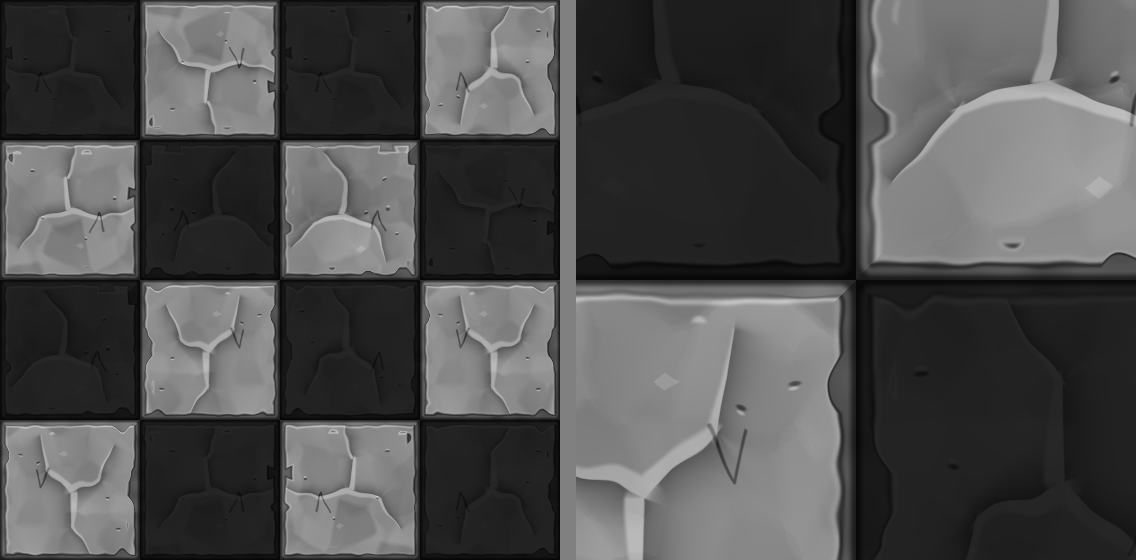
Left: the whole. Right: its middle third, enlarged.
Give the GLSL for this texture, as a Shadertoy shader.

```glsl
// Four by four checkerboard of chipped, bevelled stone tiles in pale and dark grey.

const float TILES = 4.0;
const float VARIANTS = 3.0;
const vec3 PALE_STONE = vec3(0.535);
const vec3 DARK_STONE = vec3(0.13);

vec2 hash22(vec2 p) {
    vec3 q = fract(p.xyx * vec3(0.1031, 0.1030, 0.0973));
    q += dot(q, q.yzx + 33.33);
    return fract((q.xx + q.yz) * q.zy);
}

float noise(vec2 p) {
    vec2 i = floor(p), f = fract(p);
    f = f * f * (3.0 - 2.0 * f);
    float low = mix(hash22(i).x, hash22(i + vec2(1, 0)).x, f.x);
    float high = mix(hash22(i + vec2(0, 1)).x, hash22(i + vec2(1, 1)).x, f.x);
    return mix(low, high, f.y);
}

// Tone of one flat, tilted facet
float facetTone(vec2 id, vec2 r) {
    return hash22(id + 7.3).x - 0.5 + dot(r, hash22(id + 3.1) - 0.5);
}

// Chiselled facets from Voronoi cells, blended at their borders
float facets(vec2 p, float softness) {
    vec2 base = floor(p), id1 = base, id2 = base, r1 = vec2(9.0), r2 = vec2(9.0);
    for (int k = 0; k < 9; k++) {
        vec2 id = base + vec2(k % 3 - 1, k / 3 - 1);
        vec2 r = id + 0.1 + 0.8 * hash22(id) - p;
        if (dot(r, r) < dot(r1, r1)) { r2 = r1; id2 = id1; r1 = r; id1 = id; }
        else if (dot(r, r) < dot(r2, r2)) { r2 = r; id2 = id; }
    }
    float border = dot(0.5 * (r1 + r2), normalize(r2 - r1));
    float own = facetTone(id1, r1), other = facetTone(id2, r2);
    return mix(0.5 * (own + other), own, smoothstep(0.0, softness, border));
}

float segment(vec2 p, vec2 a, vec2 b) {
    vec2 pa = p - a, ba = b - a;
    return length(pa - ba * clamp(dot(pa, ba) / dot(ba, ba), 0.0, 1.0));
}

// Tapered ridge: x is the lit upper side, y the shadow below
vec2 ridge(vec2 p, vec2 a, vec2 b, float startWidth, float endWidth, float px) {
    vec2 pa = p - a, ba = b - a;
    float t = dot(pa, ba) / dot(ba, ba), h = clamp(t, 0.0, 1.0);
    vec2 n = normalize(vec2(-ba.y, ba.x));
    n *= n.y < 0.0 ? -1.0 : 1.0;
    float above = smoothstep(-px, px, dot(pa, n));
    float d = length(pa - ba * h), w = mix(startWidth, endWidth, h);
    float fade = exp(-abs(t - h) * length(ba) / 0.015);
    float lit = 1.0 - smoothstep(w - 0.012, w + px, d);
    return fade * vec2(lit * above, exp(-d / 0.045) * (1.0 - above));
}

// Relative brightness of the worn face
float stoneTone(vec2 p, float seed, float px) {
    vec2 warp = vec2(noise(p * 9.0 + seed), noise(p * 9.0 + seed + 40.0)) - 0.5;
    vec2 q = p + 0.045 * warp;
    float tone = 0.17 * facets(q * 3.3 + seed * 17.0, 0.05);
    tone += 0.10 * facets(q * vec2(6.0, 4.5) + seed * 29.0, 0.12);
    tone += 0.07 * (noise(p * vec2(5.0, 3.0) + seed) - 0.5);

    // Three bent ridges meeting near the middle
    vec2 relief = vec2(0.0), hub = vec2(0.48, 0.5) + 0.08 * (hash22(vec2(seed, 2.0)) - 0.5);
    for (int i = 0; i < 3; i++) {
        vec2 jitter = hash22(vec2(seed + 5.0, float(i))) - 0.5;
        float angle = 0.55 + 2.1 * float(i) + 0.5 * jitter.x;
        float bend = angle + 0.5 * sign(jitter.y) + 0.4 * jitter.y;
        vec2 knee = hub + 0.23 * vec2(cos(angle), sin(angle));
        vec2 tip = knee + 0.25 * vec2(cos(bend), sin(bend));
        relief = max(relief, ridge(q, hub, knee, 0.045, 0.026, px));
        relief = max(relief, ridge(q, knee, tip, 0.026, 0.006, px));
    }
    tone += 0.26 * relief.x - 0.36 * relief.y * (1.0 - relief.x);

    // Small pits with a lit lower lip
    for (int i = 0; i < 4; i++) {
        vec2 r = q - 0.15 - 0.7 * hash22(vec2(float(i) + 11.0, seed));
        tone -= 0.45 * (1.0 - smoothstep(0.004, 0.015, length(r * vec2(0.7, 1.5))));
        tone += 0.3 * (1.0 - smoothstep(0.003, 0.012, length((r + vec2(0.0, 0.013)) * vec2(0.7, 1.5))));
    }

    // Forked scratch and a pale flake
    vec2 fork = vec2(0.70, 0.52);
    float scratch = min(segment(q, fork, fork + vec2(-0.06, 0.12)), segment(q, fork, fork + vec2(0.035, 0.13)));
    tone -= 0.4 * (1.0 - smoothstep(0.001, 0.005 + px, scratch));
    vec2 flake = abs(q - vec2(0.56, 0.77));
    return tone + 0.12 * (1.0 - smoothstep(0.03, 0.034 + px, flake.x + flake.y * 1.3));
}

void mainImage(out vec4 fragColor, in vec2 fragCoord) {
    vec2 grid = fragCoord / iResolution.xy * TILES;
    vec2 cell = floor(grid), p = fract(grid), c = p - 0.5;
    float px = TILES / iResolution.y;
    bool pale = mod(cell.x + cell.y, 2.0) < 0.5;

    // A few stone designs, mirrored at random
    vec2 flipped = mix(p, 1.0 - p, step(0.5, hash22(cell + 21.0)));
    float seed = 1.0 + floor(VARIANTS * hash22(cell + 4.0).y);
    float tone = stoneTone(flipped, seed, px);

    // Rounded outline with a ragged, chipped inner edge
    vec2 b = abs(c) - 0.46;
    float inset = 0.04 - length(max(b, 0.0)) - min(max(b.x, b.y), 0.0);
    float chip = 0.045 * smoothstep(0.62, 0.82, noise(flipped * 8.0 + seed * 13.0));
    float depth = inset - chip - 0.016 * (noise(grid * 16.0) - 0.5);
    float face = smoothstep(0.036, 0.044 + px, depth);

    // Bevel lit from above and the left
    vec2 facing = abs(c.x) > abs(c.y) ? vec2(sign(c.x), 0.0) : vec2(0.0, sign(c.y));
    float light = max(facing.y, 0.0) + 0.45 * max(-facing.x, 0.0);
    float bevel = 0.60 + 0.27 * light + 0.16 * (noise(grid * vec2(11.0, 13.0)) - 0.5);
    float rim = exp(-pow((depth - 0.049) / 0.007, 2.0)) * (0.08 + 0.25 * light);
    float crease = exp(-pow((depth - 0.034) / 0.006, 2.0)) * (0.25 - 0.12 * light);

    float shade = mix(bevel, 1.0 + tone, face) + rim - crease;
    shade *= mix(0.38, 1.0, smoothstep(0.002, 0.02 + px, inset));
    if (!pale) shade = min(shade, 1.0) + 0.5 * max(shade - 1.0, 0.0);
    fragColor = vec4((pale ? PALE_STONE : DARK_STONE) * shade, 1.0);
}
```
